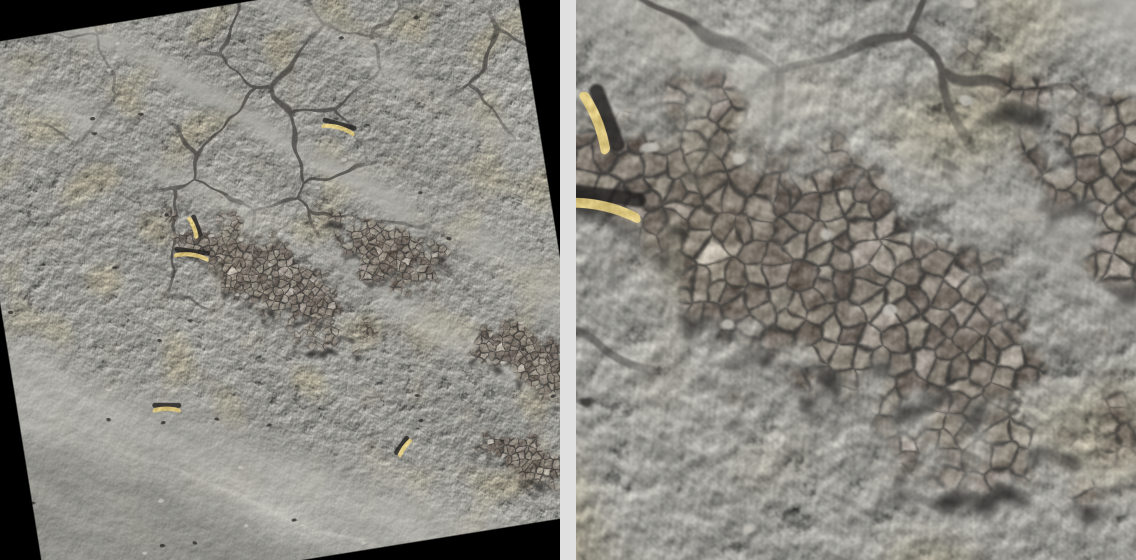
Left: the whole. Right: its middle third, enlarged.
Write a Shadertoy shader that draws this texture.

```glsl
// Dried grey mud with diagonal smears, cracks, gravel patches and straw, on a tilted sheet over black.
#define SHEET_TILT 0.159
#define BASE_TONE 0.588
#define RELIEF 0.62
#define GRIT_SCALE 46.0
#define GRAVEL_SCALE 78.0
#define CRACK_SCALE 6.5
#define STRAW_COUNT 5
#define MUD_TINT vec3(1.0, 0.997, 0.962)
#define STRAW_COLOR vec3(0.85, 0.77, 0.50)
#define SHADOW_COLOR vec3(0.12, 0.115, 0.11)

const vec2 ALONG = vec2(0.866, -0.5);   // direction of the smears
const vec2 ACROSS = vec2(0.5, 0.866);

vec2 hash2(vec2 p) {
    vec3 q = fract(vec3(p.xyx) * vec3(0.1031, 0.1030, 0.0973));
    q += dot(q, q.yzx + 33.33);
    return fract((q.xx + q.yz) * q.zy);
}

// Gradient noise, about -0.7 to 0.7
float corner(vec2 cell, vec2 offset) {
    float angle = 6.2832 * hash2(cell).x;
    return dot(vec2(cos(angle), sin(angle)), offset);
}

float gnoise(vec2 p) {
    vec2 i = floor(p), f = p - i, e = vec2(0, 1);
    vec2 u = f * f * f * (f * (f * 6.0 - 15.0) + 10.0);
    return mix(mix(corner(i, f), corner(i + e.yx, f - e.yx), u.x),
               mix(corner(i + e.xy, f - e.xy), corner(i + e.yy, f - e.yy), u.x), u.y);
}

float fbm(vec2 p) {
    float sum = 0.0, amp = 0.5;
    for (int k = 0; k < 4; k++) {
        sum += amp * gnoise(p);
        p = mat2(0.8, 0.6, -0.6, 0.8) * p * 2.03 + 17.0;
        amp *= 0.58;
    }
    return sum;
}

// Voronoi: x = distance to the nearest cell border, yz = cell id
vec3 voronoi(vec2 p) {
    vec2 i = floor(p), f = p - i, nearest = vec2(8), id = i;
    for (int k = 0; k < 9; k++) {
        vec2 g = vec2(k % 3 - 1, k / 3 - 1);
        vec2 r = g + hash2(i + g) - f;
        if (dot(r, r) < dot(nearest, nearest)) { nearest = r; id = i + g; }
    }
    float border = 8.0;
    for (int k = 0; k < 25; k++) {
        vec2 g = id - i + vec2(k % 5 - 2, k / 5 - 2);
        vec2 r = g + hash2(i + g) - f, d = r - nearest;
        if (dot(d, d) > 1e-5) border = min(border, dot(0.5 * (nearest + r), normalize(d)));
    }
    return vec3(border, id);
}

float band(float x, float center, float width) {
    float d = (x - center) / width;
    return exp(-d * d);
}

// Gravel patches: center xy, half length, half width
float gravelMask(vec2 p) {
    vec4 patches[4] = vec4[4](vec4(0.49, 0.50, 0.20, 0.068), vec4(0.69, 0.55, 0.11, 0.062),
                              vec4(0.94, 0.36, 0.11, 0.052), vec4(0.95, 0.175, 0.09, 0.042));
    float inside = -4.0;
    for (int k = 0; k < 4; k++) {
        vec2 q = p - patches[k].xy;
        inside = max(inside, 1.0 - length(vec2(dot(q, ALONG), dot(q, ACROSS)) / patches[k].zw));
    }
    return smoothstep(-0.1, 0.4, inside + 0.7 * gnoise(p * 17.0) + 0.6 * gnoise(p * 48.0));
}

void mainImage(out vec4 fragColor, in vec2 fragCoord) {
    vec2 p = fragCoord / iResolution.xy;
    float px = 1.0 / iResolution.y;
    vec2 warped = p + 0.02 * vec2(gnoise(p * 9.0), gnoise(p * 9.0 + 40.0));
    float s = dot(warped, ALONG), t = dot(warped, ACROSS);

    // Smooth smears and the wiped lower left
    float smear = band(t, 0.905, 0.022 + 0.035 * smoothstep(0.1, 0.6, s))
                + 0.65 * band(t, 0.753, 0.028) + 0.6 * band(t, 1.11, 0.025);
    smear *= smoothstep(-0.5, 0.15, gnoise(p * 7.0));
    float slope = warped.y + 0.38 * warped.x;
    float wiped = 1.0 - smoothstep(0.34, 0.47, slope);
    float bottom = 1.0 - smoothstep(0.20, 0.275, slope);
    float rough = 1.0 - clamp(max(smear, 0.85 * wiped), 0.0, 1.0);

    // Broad tone and streaks
    float tone = BASE_TONE + 0.085 * smear + 0.065 * wiped - 0.085 * bottom;
    tone += 0.05 * band(slope, 0.277, 0.005) * smoothstep(0.15, 0.3, p.x);
    tone += 0.055 * gnoise(vec2(s * 4.0, t * 26.0)) + 0.05 * gnoise(p * 6.0 + 9.0);

    // Grit lit from above, with small dark pits
    float height = fbm(p * GRIT_SCALE);
    float lit = height - fbm((p + vec2(-0.0015, 0.0035)) * GRIT_SCALE);
    tone += RELIEF * lit * mix(0.22, 1.0, rough);
    float pits = smoothstep(0.16, 0.4, -height + 0.25 * gnoise(p * 8.0));
    tone -= 0.13 * pits * rough;
    vec3 color = tone * MUD_TINT;
    color *= 1.0 + vec3(0.05, 0.02, -0.06) * rough * smoothstep(0.0, 0.5, gnoise(p * 11.0 + 5.0));

    // Cracks, mostly in the upper middle
    vec2 bent = p + 0.012 * vec2(gnoise(p * 28.0), gnoise(p * 28.0 + 70.0));
    float crack = voronoi(bent * CRACK_SCALE + 3.0).x / CRACK_SCALE;
    float cracked = smoothstep(0.05, 0.3, 0.42 - distance(p, vec2(0.48, 0.80)) + 0.5 * gnoise(p * 5.0));
    float width = 0.0025 + 0.0025 * gnoise(p * 20.0);
    color = mix(color, SHADOW_COLOR * 2.2, 0.75 * cracked * (1.0 - smoothstep(width - 0.001, width + 0.002, crack)));

    // Gravel: brown and pale stones, dark gaps, shadow under the lower rim
    float gravel = gravelMask(p);
    vec3 cell = voronoi((p + 0.003 * gnoise(p * 90.0)) * GRAVEL_SCALE);
    vec2 rnd = hash2(cell.yz + 11.0);
    vec3 stone = mix(vec3(0.39, 0.35, 0.32), vec3(0.60, 0.57, 0.52), rnd.x) + 0.16 * step(0.9, rnd.y);
    stone = mix(SHADOW_COLOR * 1.8, stone + 0.5 * lit, smoothstep(-0.05, 0.2, cell.x + 0.2 * height));
    color = mix(color, stone, 0.85 * gravel);
    float rim = clamp(gravelMask(p + vec2(0.0, 0.014)) - gravel, 0.0, 1.0);
    color = mix(color, SHADOW_COLOR, 0.75 * rim * smoothstep(-0.1, 0.3, gnoise(p * 34.0)));

    // Scattered pale and dark pebbles
    vec2 grid = floor(p * 22.0), pick = hash2(grid + 5.0);
    vec2 off = fract(p * 22.0) - 0.25 - 0.5 * hash2(grid + 90.0);
    float pebble = 1.0 - smoothstep(0.04, 0.11, length(off * vec2(0.8, 1.2)) + 0.06 * gnoise(p * 120.0));
    color = mix(color, pick.y > 0.6 ? SHADOW_COLOR * 1.5 : vec3(0.78, 0.77, 0.74), 0.8 * pebble * step(0.86, pick.x));

    // Straw bits with a shadow above
    for (int k = 0; k < STRAW_COUNT; k++) {
        vec2 seed = hash2(vec2(k, 7)), shape = hash2(vec2(k, 31));
        vec2 q = p - 0.12 - 0.76 * seed;
        float angle = 2.4 * shape.x - 1.2, len = 0.012 + 0.02 * shape.y;
        q = mat2(cos(angle), -sin(angle), sin(angle), cos(angle)) * q;
        float shade = length(vec2(max(abs(q.x) - len, 0.0), q.y - 0.006));
        float straw = length(vec2(max(abs(q.x) - len, 0.0), q.y + 6.0 * q.x * q.x));
        color = mix(color, SHADOW_COLOR, 0.8 * (1.0 - smoothstep(0.003, 0.006, shade)));
        color = mix(color, STRAW_COLOR + lit * 0.4, 1.0 - smoothstep(0.0025, 0.0025 + 1.5 * px, straw));
    }

    // Tilted sheet on black
    vec2 c = p - 0.5;
    vec2 sheet = abs(mat2(cos(SHEET_TILT), -sin(SHEET_TILT), sin(SHEET_TILT), cos(SHEET_TILT)) * c);
    float cover = 1.0 - smoothstep(-px, px, max(sheet.x, sheet.y) - 0.5);
    fragColor = vec4(clamp(color, 0.0, 1.0) * cover, 1.0);
}
```
